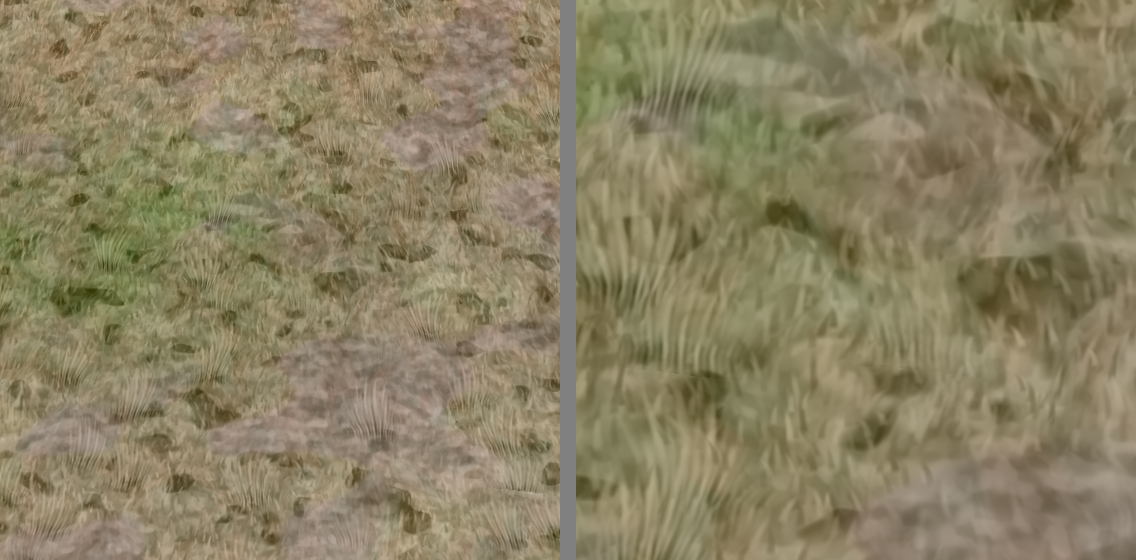
Left, the full canvas; right, a detail of the centre.
A WebGL 2 fragment shader for this texture:

```glsl
#version 300 es
precision highp float;
uniform vec2 u_resolution;
out vec4 fragColor;

vec3 hash3(vec2 p) {
  vec3 q = fract(p.xyx * vec3(0.1031, 0.1030, 0.0973));
  q += dot(q, q.yxz + 33.33);
  return fract((q.xxy + q.yzz) * q.zyx);
}

// Smooth cellular noise: random cell values blended by distance
float cells(vec2 p) {
  vec2 sum = vec2(0.0);
  for (int j = -1; j <= 1; j++)
    for (int i = -1; i <= 1; i++) {
      vec2 cell = floor(p) + vec2(i, j);
      vec3 h = hash3(cell);
      vec2 d = cell + h.xy - p;
      sum += vec2(h.z, 1.0) * exp(-6.0 * dot(d, d));
    }
  return sum.x / sum.y;
}

float blob(vec2 p, vec2 centre, vec2 radius) {
  vec2 d = (p - centre) / radius;
  return exp(-dot(d, d));
}

// One layer of curved single blades, nearer rows painted last
float blades(vec2 p, float seed, float tone, float local, float density) {
  for (int j = 0; j >= -1; j--)
    for (int i = -1; i <= 1; i++) {
      vec2 cell = floor(p) + vec2(i, j);
      vec3 h = hash3(cell + seed);
      vec2 d = p - cell - h.xy;
      float t = d.y / (0.45 + 0.55 * h.z);
      float sway = 1.8 * (fract(h.z * 17.0) - 0.5);
      float x = abs(d.x - sway * t * abs(t)) + 0.12 * t;
      float cover = (1.0 - smoothstep(0.08, 0.38, x))
                  * smoothstep(-0.05, 0.2, t) * (1.0 - smoothstep(0.55, 1.0, t));
      float shade = local + 0.85 * (fract(h.x * 31.0 + h.y * 7.0) - 0.47) + 0.25 * (t - 0.4);
      tone = mix(tone, shade, cover * density);
    }
  return tone;
}

// Fanned pale tufts with dark gaps at the root
float tufts(vec2 p, float tone, float chance) {
  for (int j = 0; j >= -1; j--)
    for (int i = -1; i <= 1; i++) {
      vec2 cell = floor(p) + vec2(i, j);
      vec3 h = hash3(cell + 71.0);
      vec2 d = p - cell - h.xy;
      float strength = smoothstep(0.0, 0.25, chance - h.z);
      float a = d.x / (0.22 + 0.35 * max(d.y, 0.0));
      float stripe = 0.5 + 0.25 * sin(a * 19.0 + h.x * 40.0 + 3.0 * d.y)
                   + 0.25 * sin(a * 37.0 + h.y * 60.0 - 4.0 * d.y);
      float top = (0.4 + 0.5 * stripe) * max(1.0 - 0.6 * a * a, 0.2);
      float cover = (1.0 - smoothstep(0.5, 1.0, abs(a)))
                  * smoothstep(-0.1, 0.12, d.y) * (1.0 - smoothstep(0.45 * top, top, d.y));
      tone = mix(tone, 0.5 + 0.42 * stripe + 0.3 * d.y, 0.75 * cover * strength);
      float root = blob(d, vec2(0.0, -0.02), vec2(0.27, 0.13));
      tone -= 0.7 * strength * root * (1.0 - stripe);
    }
  return tone;
}

void main() {
  vec2 p = gl_FragCoord.xy / u_resolution;

  // Gentle perspective: features shrink towards the top
  float depth = 1.2 - 0.45 * p.y;
  vec2 q = vec2((p.x - 0.5) / depth, -log(depth) / 0.45) + 3.0;
  q += 0.004 * sin(q.yx * vec2(47.0, 39.0) + 2.0 * sin(q * 21.0));

  // Broad regions of growth and bare soil
  float broad = cells(q * vec2(5.0, 7.0));
  float patchy = cells(q * vec2(11.0, 17.0) + 40.0);
  float green = blob(p, vec2(0.22, 0.56), vec2(0.34, 0.2)) * (0.3 + 1.1 * patchy)
              + 0.6 * blob(p, vec2(0.2, 0.56), vec2(0.06, 0.04))
              + 0.45 * smoothstep(0.5, 0.8, broad) * patchy;
  float soil = smoothstep(0.5, 0.8, cells(q * vec2(7.0, 12.0) + 9.0)
             + 0.25 * blob(p, vec2(0.76, 0.26), vec2(0.22, 0.12))
             + 0.15 * blob(p, vec2(0.78, 0.72), vec2(0.12, 0.07)) - 0.15 * green);
  float warm = smoothstep(0.6, 1.0, p.y) * cells(q * 14.0 + 63.0);

  // Matted litter, grit and shaded pockets
  float local = 0.61 + 0.22 * (broad - 0.5) + 0.26 * (cells(q * vec2(17.0, 27.0)) - 0.5)
              - 0.13 * green + 0.05 * (0.5 - p.y) + 0.06 * smoothstep(0.85, 1.0, p.y);
  float tone = local + 0.5 * (cells(q * vec2(48.0, 78.0) + 5.0) - 0.5)
             + 0.28 * (cells(q * vec2(120.0, 135.0) + 17.0) - 0.5);
  float pocket = smoothstep(0.66, 0.9, cells(q * vec2(29.0, 42.0) + 27.0));

  // Grass layers, thinner over soil
  float density = 0.75 - 0.5 * soil;
  tone = blades(q * vec2(95.0, 38.0), 11.0, tone, local, density);
  tone -= 0.5 * pocket * (1.0 - 0.6 * soil);
  tone = tufts(q * vec2(8.0, 10.0), tone, mix(0.75, 0.1, p.y));
  tone = blades(q * vec2(68.0, 25.0), 37.0, tone, local, 0.8 * density);
  tone = blades(q * vec2(110.0, 46.0), 53.0, tone, local, 0.6 * density);

  // Straw ramp tinted by region
  vec3 colour = mix(vec3(0.38, 0.33, 0.21), vec3(0.73, 0.67, 0.57), clamp(tone, -0.35, 1.2));
  float tint = cells(q * vec2(38.0, 30.0) + 81.0) - 0.5;
  colour += vec3(-0.055, 0.012, -0.055) * green;
  colour += vec3(0.0, -0.008, 0.045) * soil;
  colour += vec3(0.035, 0.0, -0.025) * warm;
  colour += vec3(0.03, -0.012, -0.02) * tint;
  fragColor = vec4(clamp(colour, 0.0, 1.0), 1.0);
}
```
